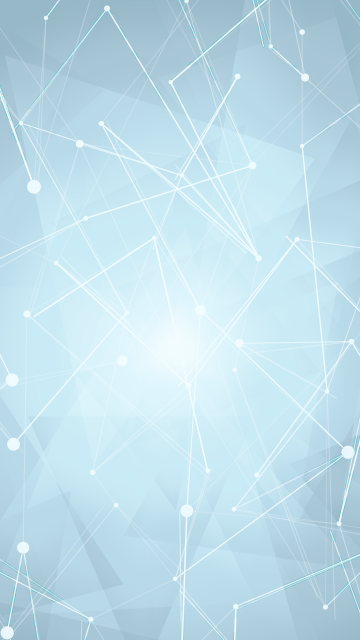
Give the GLSL for this background, as a WebGL 1 fragment shader.

```glsl
precision highp float;
// Pale blue faceted backdrop with a central glow, crossed by a web of white links and nodes.

uniform vec2 u_resolution;

// Lengths are in canvas widths.
const vec2 GLOW_CENTER = vec2(0.49, 0.81);
const vec3 GLOW = vec3(0.94, 0.985, 1.0);
const vec3 PALE = vec3(0.87, 0.96, 0.99);
const vec3 SKY = vec3(0.79, 0.92, 0.96);
const vec3 MIST = vec3(0.72, 0.85, 0.91);
const vec3 STEEL = vec3(0.66, 0.78, 0.84);
const vec3 SLATE = vec3(0.59, 0.72, 0.78);
const vec3 TEAL = vec3(0.45, 0.74, 0.79);
const vec3 INK = vec3(0.95, 0.99, 1.0);
const int FACETS = 26;
const float FACET_DEPTH = 0.24;
const int COLUMNS = 5;
const int ROWS = 9;
const int LINKS = 3;
const float CELL = 0.2;
const float FAN_SPREAD = 0.07;
const vec2 LINE_HALF_WIDTH = vec2(0.0006, 0.0023);
const vec2 NODE_RADIUS = vec2(0.006, 0.02);
const float FRINGE_WIDTH = 0.0022;

vec2 hash2(vec2 p) {
  vec2 q = vec2(dot(p, vec2(127.1, 311.7)), dot(p, vec2(269.5, 183.3)));
  return fract(sin(q) * 43758.5);
}

vec2 nodePosition(vec2 cell) {
  return (cell + 0.1 + 0.8 * hash2(cell)) * CELL;
}

float segmentDistance(vec2 p, vec2 a, vec2 b) {
  vec2 pa = p - a, ba = b - a;
  float t = clamp(dot(pa, ba) / max(dot(ba, ba), 1e-5), 0.0, 1.0);
  return length(pa - ba * t);
}

// Antialiased stroke; hairlines thinner than a pixel fade instead of vanishing.
float stroke(float dist, float halfWidth, float pixel) {
  float w = max(halfWidth, 0.5 * pixel);
  return clamp((w - dist) / pixel + 0.5, 0.0, 1.0) * halfWidth / w;
}

// Signed distance to the edge lines of a rotated triangle, negative inside.
float triangle(vec2 p, float angle, float size) {
  float c = cos(angle), s = sin(angle);
  p = vec2(c * p.x - s * p.y, s * p.x + c * p.y);
  return max(abs(p.x) * 0.866 + p.y * 0.5, -p.y) - size;
}

// Overlapping translucent triangles, each fading away from its edges.
float facetTone(vec2 p, float pixel) {
  float tone = 0.0;
  for (int i = 0; i < FACETS; i++) {
    vec2 seed = vec2(float(i), 41.0);
    vec2 center = hash2(seed) * vec2(1.2, 1.95) - 0.1;
    vec2 shape = hash2(seed + 7.3);
    float size = mix(0.1, 0.32, shape.y);
    vec2 q = (p - center) * vec2(1.0, 0.75);
    float d = triangle(q, shape.x * 6.283, size);
    float inside = clamp(0.5 - d / pixel, 0.0, 1.0);
    float fade = clamp(1.0 + d / size, 0.15, 1.0);
    tone += inside * fade * (hash2(seed + 3.1).x - 0.5);
  }
  return tone * FACET_DEPTH;
}

vec3 backdrop(float depth) {
  vec3 color = mix(GLOW, PALE, smoothstep(0.0, 0.14, depth));
  color = mix(color, SKY, smoothstep(0.1, 0.38, depth));
  color = mix(color, MIST, smoothstep(0.4, 0.62, depth));
  color = mix(color, STEEL, smoothstep(0.62, 0.82, depth));
  return mix(color, SLATE, smoothstep(0.82, 1.02, depth));
}

void main() {
  vec2 p = gl_FragCoord.xy / u_resolution.x;
  float pixel = 1.0 / u_resolution.x;

  // Glow, facets and a small bright triangle in the middle.
  float radius = length(p - GLOW_CENTER);
  float depth = radius + facetTone(p, pixel) * smoothstep(0.0, 0.55, radius);
  vec3 color = backdrop(max(depth, 0.0));
  float core = triangle(p - GLOW_CENTER, 0.06, 0.085);
  color = mix(color, INK, 0.45 * (1.0 - smoothstep(-0.07, 0.01, core)));

  // Links run from each jittered node to neighbours a few cells away.
  float ink = 0.0, fringe = 0.0;
  for (int y = -1; y <= ROWS; y++) {
    for (int x = -1; x <= COLUMNS; x++) {
      vec2 cell = vec2(float(x), float(y));
      vec2 start = nodePosition(cell);
      vec2 end = start;
      for (int k = 0; k < LINKS; k++) {
        vec2 pick = hash2(cell + float(k) * 17.3 + 5.7);
        vec2 jump = floor(pick * vec2(5.0, 7.0)) - vec2(2.0, 3.0);
        // The last link fans out beside the previous one.
        if (k == LINKS - 1) end += (pick - 0.5) * FAN_SPREAD;
        else end = nodePosition(cell + jump);
        float weight = fract(pick.x * 13.7 + pick.y * 7.9);
        float halfWidth = mix(LINE_HALF_WIDTH.x, LINE_HALF_WIDTH.y, weight * weight * weight);
        float d = segmentDistance(p, start, end);
        float line = stroke(d, halfWidth, pixel) * mix(0.45, 0.95, weight);
        ink = 1.0 - (1.0 - ink) * (1.0 - line);
        fringe = max(fringe, stroke(d, halfWidth + FRINGE_WIDTH, pixel) * step(0.6, weight));
      }
      float size = hash2(cell + 91.0).x;
      float disc = mix(NODE_RADIUS.x, NODE_RADIUS.y, size * size * size);
      ink = max(ink, 0.9 * stroke(length(p - start), disc, pixel));
    }
  }

  // Broken teal fringes along links in the dark outer areas.
  float breaks = sin(p.x * 61.0 + sin(p.y * 43.0) * 2.0) + sin(p.y * 83.0 - p.x * 37.0);
  fringe *= smoothstep(0.62, 0.8, depth) * smoothstep(-0.7, 0.1, breaks);
  color = mix(color, TEAL, fringe);
  gl_FragColor = vec4(mix(color, INK, ink), 1.0);
}
```
